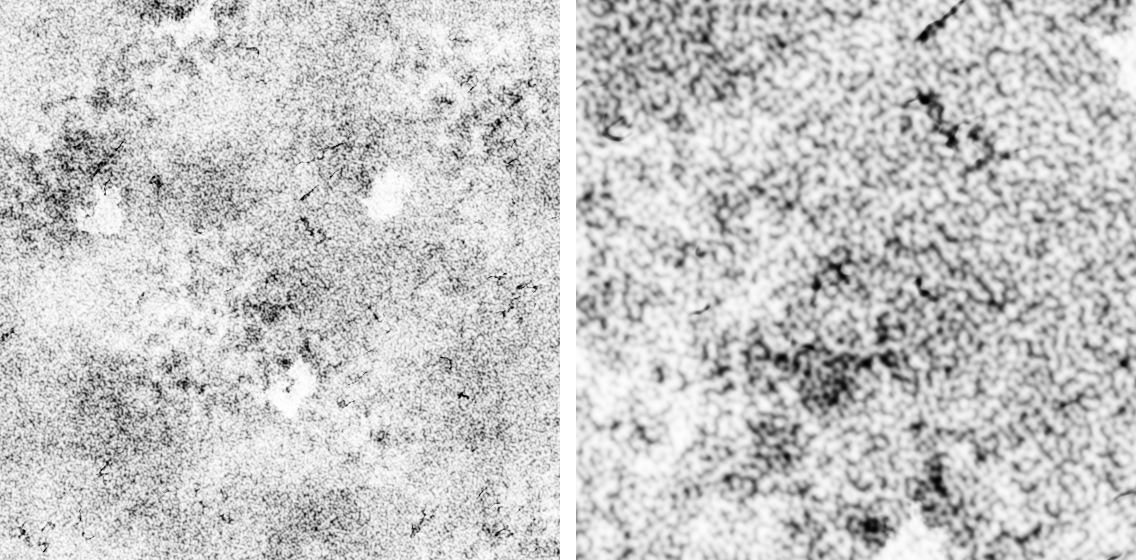
Left: the whole. Right: its middle third, enlarged.
This texture is drawn by a Shadertoy shader. Its source:

```glsl
#define BASE_DENSITY -1.77
#define STAIN_SCALE 4.6
#define STAIN_CONTRAST 1.45
#define FLAKE_CONTRAST 1.5
#define GRAIN_SCALE 205.0
#define GRAIN_CONTRAST 2.3
#define CHIP_COUNT 4
#define CHIP_RADIUS 0.05
#define HALO_DENSITY 0.85
#define CRACK_WIDTH 0.03
#define CRACK_DENSITY 1.7

const mat2 TURN = mat2(0.8, 0.6, -0.6, 0.8);

float hash(vec2 p) {
    vec3 q = fract(p.xyx * 0.1031);
    q += dot(q, q.yzx + 33.33);
    return fract((q.x + q.y) * q.z);
}

float cornerSlope(vec2 cell, vec2 offset) {
    float angle = 6.2832 * hash(cell);
    return dot(vec2(cos(angle), sin(angle)), offset);
}

float gradientNoise(vec2 p) {
    vec2 i = floor(p), f = fract(p);
    vec2 u = f * f * f * (f * (f * 6.0 - 15.0) + 10.0);
    vec2 e = vec2(1, 0);
    float low = mix(cornerSlope(i, f), cornerSlope(i + e.xy, f - e.xy), u.x);
    float high = mix(cornerSlope(i + e.yx, f - e.yx), cornerSlope(i + 1.0, f - 1.0), u.x);
    return mix(low, high, u.y);
}

float fbm(vec2 p) {
    float sum = 0.0, amplitude = 1.0;
    for (int i = 0; i < 5; i++) {
        sum += amplitude * gradientNoise(p);
        p = TURN * p * 2.03 + 17.3;
        amplitude *= 0.52;
    }
    return sum;
}

// Cloudy discolouration with ragged borders
float stains(vec2 p) {
    vec2 warp = vec2(fbm(p * 5.0 + 3.1), fbm(p * 5.0 + 41.7));
    return fbm((p + 0.08 * warp) * STAIN_SCALE + 8.4);
}

// Small scales of lifted surface, stronger in some zones
float flakes(vec2 p) {
    float zone = smoothstep(-0.15, 0.35, gradientNoise(p * 4.0 + 63.0));
    vec2 q = p + 0.012 * vec2(gradientNoise(p * 30.0), gradientNoise(p * 30.0 + 9.0));
    float scales = gradientNoise(q * 30.0 + 12.0) + 0.7 * gradientNoise(TURN * q * 64.0);
    return scales * mix(0.5, 1.4, zone);
}

// Fine speckle, slightly drawn out along the rising diagonal
float speckle(vec2 p) {
    vec2 q = p * TURN;
    q.y *= 0.9;
    return gradientNoise(q * GRAIN_SCALE)
         + 0.6 * gradientNoise(TURN * q * GRAIN_SCALE * 0.53 + 31.0);
}

// Pale crescents where the surface flaked off, each inside a dark halo
float chips(vec2 p) {
    float density = 0.0;
    vec2 ragged = 0.025 * vec2(fbm(p * 26.0), fbm(p * 26.0 + 57.0));
    float patchy = 0.9 + 1.5 * fbm(p * 13.0 + 5.0);
    for (int i = 0; i < CHIP_COUNT; i++) {
        vec2 center = fract(vec2(0.68, 0.66) + float(i) * vec2(0.83, 0.655));
        float radius = CHIP_RADIUS * mix(0.75, 1.05, hash(vec2(i, 7)));
        vec2 q = p + ragged - center;
        vec2 hollow = q - radius * vec2(-0.6, 0.65);
        float crescent = max(length(q) - radius, radius * 0.9 - length(hollow));
        float halo = exp(-dot(hollow, hollow) / (4.0 * radius * radius));
        density += HALO_DENSITY * halo * patchy;
        density -= 2.0 * smoothstep(0.005, -0.005, crescent);
    }
    return density;
}

// Short broken fissures, kept to scattered zones
float cracks(vec2 p) {
    vec2 q = p * TURN;
    float line = abs(fbm(vec2(q.x * 6.0, q.y * 11.0) + 23.0));
    float zone = smoothstep(0.08, 0.35, fbm(p * 5.0 + 71.0));
    float broken = smoothstep(-0.1, 0.2, gradientNoise(p * 30.0));
    return smoothstep(CRACK_WIDTH * 2.0, CRACK_WIDTH * 0.4, line) * zone * broken;
}

void mainImage(out vec4 fragColor, in vec2 fragCoord) {
    vec2 p = fragCoord / iResolution.y;

    float density = BASE_DENSITY;
    density += STAIN_CONTRAST * stains(p);
    density += FLAKE_CONTRAST * flakes(p);
    density += GRAIN_CONTRAST * speckle(p);
    density += chips(p);
    density += CRACK_DENSITY * cracks(p);

    // Absorption turns the log density into a grey tone
    float tone = exp(-exp(density));
    fragColor = vec4(vec3(tone), 1.0);
}
```
